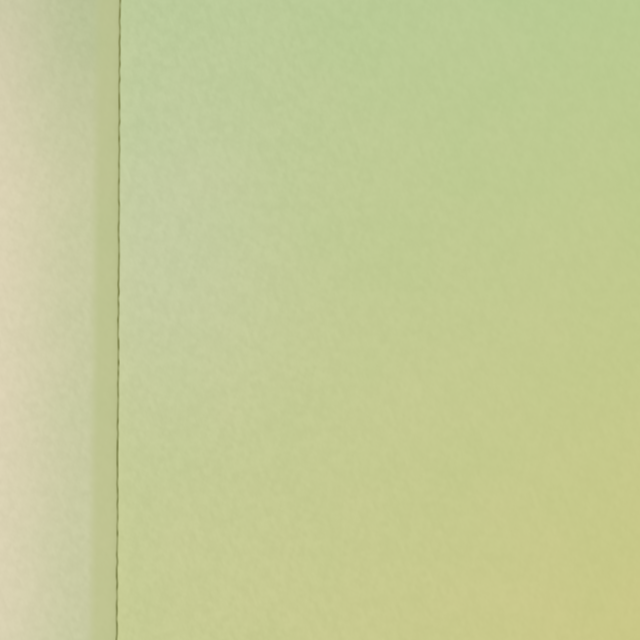
This texture is drawn by a Shadertoy shader. Its source:

```glsl
const float SEAM_TOP = 0.1875;
const float SEAM_BOTTOM = 0.1825;
const float SEAM_HALF_WIDTH = 0.0016;
const float FOLD_WIDTH = 0.040;
const float GRAIN_SCALE = 150.0;
const float GRAIN_AMOUNT = 0.034;
const float MOTTLE_AMOUNT = 0.014;

const vec3 SHEET_TOP_LEFT = vec3(0.735, 0.795, 0.610);
const vec3 SHEET_TOP_RIGHT = vec3(0.725, 0.795, 0.570);
const vec3 SHEET_BOTTOM_LEFT = vec3(0.775, 0.800, 0.595);
const vec3 SHEET_BOTTOM_RIGHT = vec3(0.795, 0.785, 0.530);
const vec3 SHEEN = vec3(0.022, 0.006, 0.045);
const vec3 FLAP_EDGE = vec3(0.870, 0.830, 0.715);
const vec3 FLAP_INNER = vec3(0.785, 0.795, 0.635);
const vec3 FOLD_COLOR = vec3(0.745, 0.768, 0.570);
const vec3 SEAM_COLOR = vec3(0.520, 0.540, 0.330);

float hash(vec2 p) {
    return fract(sin(dot(p, vec2(127.1, 311.7))) * 43758.5453);
}

float valueNoise(vec2 p) {
    vec2 cell = floor(p);
    vec2 f = fract(p);
    f = f * f * (3.0 - 2.0 * f);
    float low = mix(hash(cell), hash(cell + vec2(1.0, 0.0)), f.x);
    float high = mix(hash(cell + vec2(0.0, 1.0)), hash(cell + vec2(1.0, 1.0)), f.x);
    return mix(low, high, f.y);
}

// Octaves of slanted, slightly stretched paper fibres, centred on zero.
float paperGrain(vec2 uv) {
    vec2 p = vec2(uv.x + 0.35 * uv.y, 0.7 * uv.y - 0.2 * uv.x) * GRAIN_SCALE;
    float sum = 0.0;
    float weight = 0.5;
    for (int i = 0; i < 3; i++) {
        sum += weight * (valueNoise(p) - 0.5);
        p = p * 1.9 + vec2(17.3, 9.1);
        weight *= 0.5;
    }
    return sum;
}

vec3 sheetColor(vec2 uv) {
    vec3 top = mix(SHEET_TOP_LEFT, SHEET_TOP_RIGHT, uv.x);
    vec3 bottom = mix(SHEET_BOTTOM_LEFT, SHEET_BOTTOM_RIGHT, uv.x);
    vec3 color = mix(bottom, top, uv.y);
    vec2 d = (uv - vec2(0.25, 0.60)) / vec2(0.19, 0.27);
    return color + SHEEN * exp(-dot(d, d));
}

vec3 flapColor(vec2 uv, float foldX) {
    vec3 color = mix(FLAP_EDGE, FLAP_INNER, smoothstep(-0.04, foldX, uv.x));
    float topShade = smoothstep(0.65, 1.05, uv.y);
    return color - vec3(0.060, 0.035, 0.045) * topShade;
}

void mainImage(out vec4 fragColor, in vec2 fragCoord) {
    vec2 uv = fragCoord / iResolution.xy;
    float pixel = 1.0 / iResolution.x;

    // Slightly leaning seam with a rough thread edge.
    float seamX = mix(SEAM_BOTTOM, SEAM_TOP, uv.y);
    seamX += 0.0012 * (valueNoise(vec2(uv.y * 90.0, 3.0)) - 0.5);
    float foldX = seamX - FOLD_WIDTH + 0.004 * (uv.y - 0.5);

    // Cream flap, shaded fold and green sheet.
    vec3 foldTone = FOLD_COLOR + vec3(0.020, 0.008, 0.0) * (0.5 - uv.y);
    vec3 color = mix(flapColor(uv, foldX), foldTone,
                     smoothstep(foldX - 0.008, foldX + 0.012, uv.x));
    float sheetMask = smoothstep(seamX - pixel, seamX + pixel, uv.x);
    color = mix(color, sheetColor(uv), sheetMask);

    // Soft lit lip to the right of the seam.
    float lip = sheetMask * exp(-max(uv.x - seamX, 0.0) / 0.012);
    color += vec3(0.015, 0.012, 0.004) * lip;

    // Grain fades to the right and in the smooth fold.
    float mottle = valueNoise(uv * 14.0) + 0.5 * valueNoise(uv * 31.0) - 0.75;
    float inFold = smoothstep(foldX - 0.008, foldX + 0.008, uv.x) * (1.0 - sheetMask);
    float grainFade = mix(1.15, 0.65, smoothstep(0.2, 0.9, uv.x)) * (1.0 - 0.6 * inFold);
    color += GRAIN_AMOUNT * grainFade * paperGrain(uv);
    color += MOTTLE_AMOUNT * mottle * vec3(0.7, 0.1, 0.5);

    // Dark thread, broken into short uneven strokes.
    float seamDistance = abs(uv.x - seamX);
    float thread = 1.0 - smoothstep(SEAM_HALF_WIDTH - pixel, SEAM_HALF_WIDTH + pixel, seamDistance);
    float strokes = mix(0.50, 1.0, valueNoise(vec2(uv.y * 120.0, 8.0)));
    color = mix(color, SEAM_COLOR, thread * strokes);
    color -= 0.035 * exp(-seamDistance / 0.004) * (1.0 - sheetMask);

    fragColor = vec4(clamp(color, 0.0, 1.0), 1.0);
}
```
